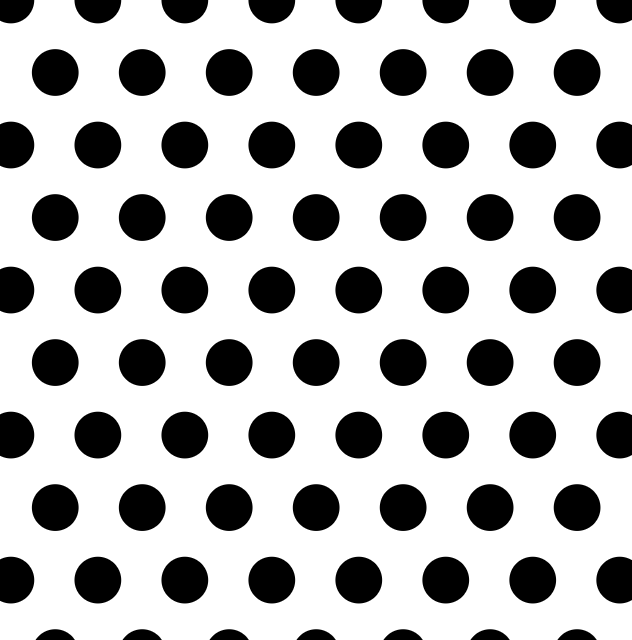
Write a Shadertoy shader that draws this pattern.

```glsl
// Staggered polka dots: black discs on white in evenly spaced rows.
// Each point finds its nearest row, shifts alternate rows sideways,
// then measures the distance to the nearest dot centre in that row.

const vec3 PAPER = vec3(1.0);
const vec3 INK = vec3(0.0);

// Lengths are fractions of the canvas height.
const vec2 PITCH = vec2(0.1359, 0.1133); // spacing along a row, between rows
const float RADIUS = 0.0365;
const float FIRST_DOT_X = 0.0170;        // first centre in the top row
const float STAGGER = 0.51;              // odd row shift, in column pitches

// Signed distance to the nearest dot; p has its origin at the top left.
float dotDistance(vec2 p) {
    float row = floor(p.y / PITCH.y + 0.5);
    float shift = FIRST_DOT_X + mod(row, 2.0) * STAGGER * PITCH.x;
    float column = floor((p.x - shift) / PITCH.x + 0.5);
    vec2 centre = vec2(shift + column * PITCH.x, row * PITCH.y);
    return length(p - centre) - RADIUS;
}

void mainImage(out vec4 fragColor, in vec2 fragCoord) {
    vec2 p = fragCoord / iResolution.y;
    p.y = 1.0 - p.y; // rows are counted down from the top edge

    // Antialias over about one pixel.
    float pixel = 1.0 / iResolution.y;
    float coverage = clamp(0.5 - dotDistance(p) / pixel, 0.0, 1.0);

    fragColor = vec4(mix(PAPER, INK, coverage), 1.0);
}
```
